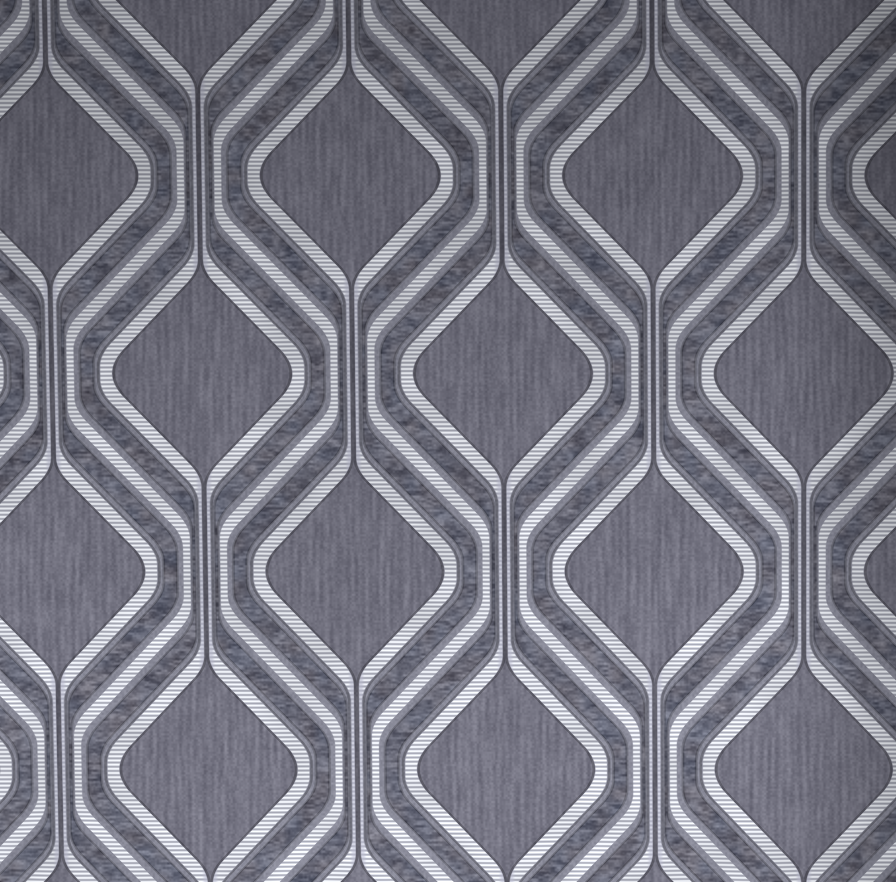
Write a WebGL 1 fragment shader that draws this pattern.

```glsl
precision highp float;
uniform vec2 u_resolution;

const vec3 GROUND = vec3(0.405, 0.403, 0.452);
const vec3 TRIM = vec3(0.475, 0.478, 0.527);
const vec3 WOVEN = vec3(0.365, 0.368, 0.416);
const vec3 SILVER = vec3(0.84, 0.85, 0.87);
const vec3 SILVER_GROOVE = vec3(0.56, 0.567, 0.61);

float hash(vec2 p) {
  vec3 h = fract(vec3(p.xyx) * 0.1031);
  h += dot(h, h.yzx + 33.33);
  return fract((h.x + h.y) * h.z);
}

float noise(vec2 p) {
  vec2 cell = floor(p);
  vec2 f = fract(p);
  f = f * f * (3.0 - 2.0 * f);
  float low = mix(hash(cell), hash(cell + vec2(1.0, 0.0)), f.x);
  float high = mix(hash(cell + vec2(0.0, 1.0)), hash(cell + 1.0), f.x);
  return mix(low, high, f.y);
}

float softMin(float a, float b, float radius) {
  float h = max(radius - abs(a - b), 0.0) / radius;
  return min(a, b) - h * h * radius * 0.25;
}

float softClamp(float x, float low, float high, float radius) {
  return -softMin(-softMin(x, high, radius), -low, radius);
}

// Signed horizontal distance to a rounded zigzag line
float zigzag(vec2 q, float offset, float low, float high) {
  return q.x - softClamp(q.y + offset, low, high, 0.08);
}

float past(float d, float blur) {
  return smoothstep(-blur, blur, d);
}

float seam(float d, float width, float blur) {
  return 1.0 - smoothstep(width, width + blur * 1.5, abs(d));
}

// Masks for one side: ground, silver outline, woven band, embossed seams
vec4 ribbonSide(vec2 q, float blur) {
  float inner = zigzag(q, -0.462, -0.482, 0.10);
  float outer = zigzag(q, -0.342, -0.464, 0.178);
  float weaveStart = zigzag(q, -0.275, -0.435, 0.222);
  float weaveEnd = zigzag(q, -0.12, -0.415, 0.312);
  float ground = 1.0 - past(inner, blur);
  float silver = past(inner, blur) - past(outer, blur);
  float woven = past(weaveStart, blur) - past(weaveEnd, blur);
  float seams = max(seam(inner + 0.012, 0.004, blur), seam(outer - 0.014, 0.004, blur));
  seams = max(seams, 0.8 * seam(weaveStart, 0.005, blur));
  seams = max(seams, 0.8 * seam(weaveEnd, 0.005, blur));
  return vec4(ground, silver, woven, seams);
}

// Silver line running between the two woven bands
float middleLine(vec2 q, float blur) {
  float left = zigzag(q, -0.054, -0.40, 0.353);
  float right = zigzag(-q, -0.054, -0.40, 0.353);
  return past(left, blur) * past(right, blur);
}

// Column and row coordinates with a slight lean of the sheet
vec2 sheet(vec2 p) {
  float spacing = 0.1682 + 0.004 * p.y;
  return vec2((p.x - 0.9113) / spacing, (p.y - 0.5765) / 0.2245);
}

float lighting(vec2 p) {
  float light = 1.13 - 0.25 * smoothstep(0.15, 1.0, p.y);
  light -= 0.20 * smoothstep(0.86, 1.04, p.x);
  light -= 0.07 * (1.0 - smoothstep(0.0, 0.3, p.x)) * p.y;
  return light + 0.08 * (noise(p * 3.0) - 0.5);
}

void main() {
  vec2 p = gl_FragCoord.xy / u_resolution.y;
  vec2 uv = sheet(p);
  vec2 folded = abs(mod(uv + 1.0, 2.0) - 1.0);
  vec2 q = vec2(folded.x - 0.5, 1.28 * (0.5 - folded.y));
  float blur = 5.5 / u_resolution.y;

  vec4 masks = ribbonSide(q, blur) + ribbonSide(-q, blur);
  float silverMask = clamp(masks.y + middleLine(q, blur), 0.0, 1.0);

  // Thread textures
  float grain = noise(p * 430.0) - 0.5;
  float ribs = 0.35 * sin(p.x * 710.0 + 4.0 * noise(p * vec2(45.0, 12.0)));
  ribs += 1.3 * (noise(p * vec2(250.0, 40.0)) - 0.5);
  float weave = noise(p * vec2(150.0, 380.0)) - 0.5;
  weave += 0.6 * (noise(p * vec2(70.0, 90.0)) - 0.5);
  float hatch = 0.5 + 0.5 * sin(p.y * 1320.0 + 2.0 * noise(p * 14.0));

  vec3 ground = GROUND + 0.05 * ribs + 0.06 * grain;
  vec3 woven = WOVEN + 0.17 * weave + 0.06 * grain;
  woven += 0.02 * vec3(-1.0, 0.0, 1.0) * (noise(p * 60.0) - 0.5);
  vec3 silver = mix(SILVER_GROOVE, SILVER, hatch);
  silver *= 0.95 + 0.12 * noise(p * vec2(18.0, 30.0));

  // Squeezed outlines beside each column line are duller
  float column = 1.0 - smoothstep(0.03, 0.06, min(folded.x, 1.0 - folded.x));
  silver = mix(silver, TRIM * 1.35, 0.6 * column);

  vec3 color = TRIM + 0.07 * grain;
  color = mix(color, ground, clamp(masks.x, 0.0, 1.0));
  color = mix(color, woven, clamp(masks.z, 0.0, 1.0));
  color = mix(color, silver, silverMask);
  color *= 1.0 - 0.22 * clamp(masks.w, 0.0, 1.0) * (1.0 - silverMask);

  gl_FragColor = vec4(color * lighting(p), 1.0);
}
```
